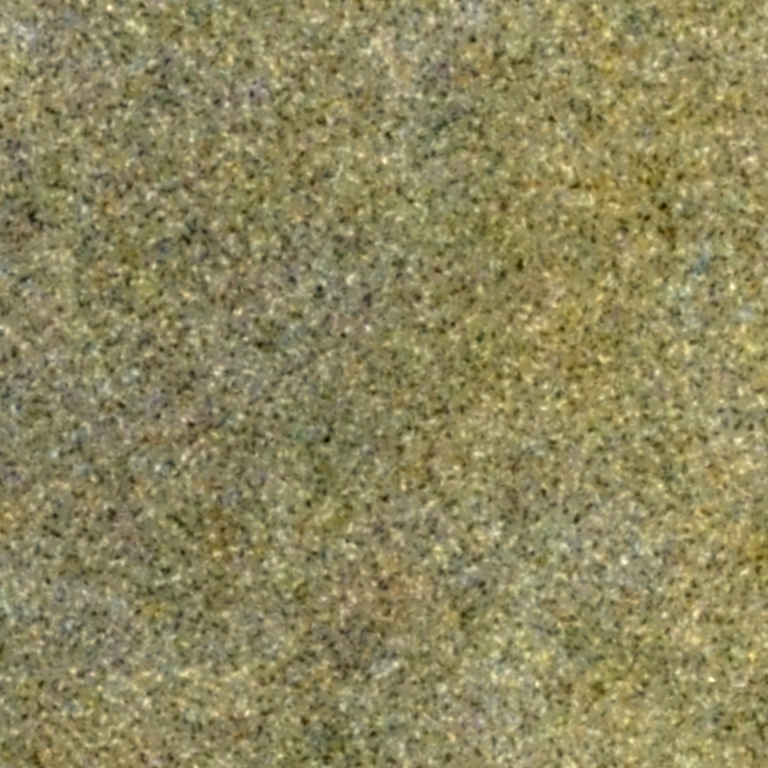
Give the GLSL for this texture, as a Shadertoy shader.

```glsl
// Dry, matted turf: fine olive and straw grains over soft, blotchy patches.
// Every layer is cellular noise: each cell scatters one stretched soft grain
// carrying a random lightness, warmth and red-green tint.

vec3 hash3(vec2 cell, float seed) {
    vec3 p = fract(vec3(cell.xyx) * vec3(0.1031, 0.1030, 0.0973) + seed * 0.137);
    p += dot(p, p.yxz + 33.33);
    return fract((p.xxy + p.yzz) * p.zyx);
}

// Sum of soft oval grains; x = lightness, y = warmth, z = tint, all signed
vec3 grains(vec2 p, float seed) {
    vec2 cell = floor(p);
    vec3 total = vec3(0.0);
    for (int j = -1; j <= 1; j++) {
        for (int i = -1; i <= 1; i++) {
            vec2 id = cell + vec2(i, j);
            vec3 place = hash3(id + 17.0, seed);
            vec3 value = hash3(id + 71.0, seed + 3.7) * 2.0 - 1.0;
            vec2 d = p - id - place.xy;
            float angle = place.z * 3.14159;
            vec2 along = vec2(cos(angle), sin(angle));
            float u = dot(d, along);
            float v = dot(d, vec2(-along.y, along.x));
            total += value * exp(-3.8 * u * u - 8.5 * v * v);
        }
    }
    return total;
}

void mainImage(out vec4 fragColor, in vec2 fragCoord) {
    vec2 uv = fragCoord / iResolution.y;
    vec2 turned = mat2(0.8, 0.6, -0.6, 0.8) * uv;

    // Broad patches, mottling and individual grains
    vec3 patches = grains(uv * 4.0, 1.0);
    vec3 blotches = grains(turned * 11.0, 2.0);
    vec3 clumps = grains(uv * 34.0, 3.0);
    vec3 coarseGrain = grains(uv * 96.0, 4.0);
    vec3 fineGrain = grains(turned * 148.0, 5.0);

    // The turf is sunnier to the right, with a dim hollow left of centre
    float sunny = uv.x - 0.5 + 0.3 * (uv.y - 0.5);
    vec2 toHollow = uv - vec2(0.38, 0.62);
    float hollow = exp(-14.0 * dot(toHollow, toHollow));

    float lightness = 0.23 * coarseGrain.x + 0.13 * fineGrain.x
                    + 0.04 * patches.x + 0.05 * blotches.x + 0.05 * clumps.x
                    + 0.05 * sunny - 0.035 * hollow + 0.008;
    float warmth = 0.5 * patches.y + 0.45 * blotches.y + 0.6 * clumps.y
                 + 0.35 * coarseGrain.y + 0.6 * sunny - 0.2 * hollow;
    float tint = 0.4 * blotches.z + 0.6 * clumps.z + 0.4 * coarseGrain.z;

    // Olive base shifted along light, straw and russet directions
    vec3 color = vec3(0.557, 0.530, 0.370);
    color += lightness * vec3(1.02, 1.0, 0.93);
    color += warmth * vec3(0.030, 0.008, -0.085);
    color += tint * vec3(0.035, -0.018, -0.010);

    fragColor = vec4(clamp(color, 0.0, 1.0), 1.0);
}
```
